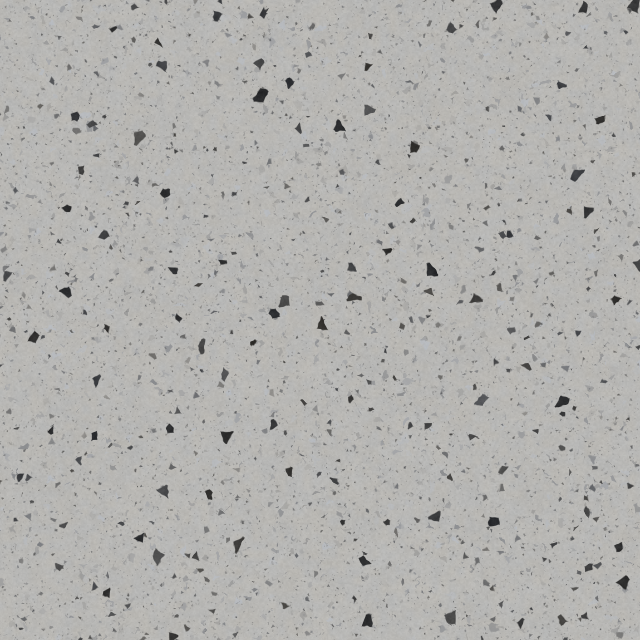
Write a WebGL 2 fragment shader that draws this texture.

```glsl
#version 300 es
precision highp float;
// Pale grey terrazzo with scattered angular dark chips, translucent flakes and fine specks.

uniform vec2 u_resolution;
out vec4 fragColor;

const float TAU = 6.2832;

vec3 hash3(vec2 p) {
    vec3 q = fract(p.xyx * vec3(0.1031, 0.1030, 0.0973));
    q += dot(q, q.yxz + 33.33);
    return fract((q.xxy + q.yzz) * q.zyx);
}

float valueNoise(vec2 p) {
    vec2 cell = floor(p), f = fract(p);
    f = f * f * (3.0 - 2.0 * f);
    float low = mix(hash3(cell).x, hash3(cell + vec2(1, 0)).x, f.x);
    float high = mix(hash3(cell + vec2(0, 1)).x, hash3(cell + vec2(1, 1)).x, f.x);
    return mix(low, high, f.y);
}

// Distance to a broken stone: three to five jittered cuts, with clipped corners.
float chipDistance(vec2 p, float radius, float stretch, vec2 id) {
    vec3 shape = hash3(id + 71.3);
    float turn = shape.x * TAU;
    p = mat2(cos(turn), sin(turn), -sin(turn), cos(turn)) * p;
    p.y *= 1.0 + stretch * shape.y;
    float sides = 3.0 + floor(shape.z * shape.z * 3.0);
    float d = length(p) - radius * 1.5;
    for (float i = 0.0; i < sides; i++) {
        vec3 cut = hash3(id + 13.7 * (i + 1.0));
        float angle = (i + 0.5 * cut.x) / sides * TAU;
        d = max(d, dot(p, vec2(cos(angle), sin(angle))) - radius * mix(0.55, 1.0, cut.y));
    }
    return d;
}

// One scattered layer: x is coverage, y a random tone, z a second random value.
vec3 chipLayer(vec2 uv, float cells, float density, vec2 radii, float stretch, float seed) {
    vec2 p = uv * cells, base = floor(p);
    float blur = 0.9 * cells / u_resolution.y;
    vec3 result = vec3(0.0);
    for (int y = -1; y <= 1; y++)
    for (int x = -1; x <= 1; x++) {
        vec2 cell = base + vec2(x, y);
        vec2 id = cell + seed * 37.0;
        vec3 place = hash3(id), kind = hash3(id + 211.9);
        if (place.z > density) continue;
        float radius = mix(radii.x, radii.y, kind.x);
        float d = chipDistance(p - cell - place.xy, radius, stretch, id);
        float coverage = 1.0 - smoothstep(-blur, blur, d);
        if (coverage > result.x) result = vec3(coverage, kind.yz);
    }
    return result;
}

// Neutral grey leaning slightly cool or warm.
vec3 stone(float tone, float tint) {
    return vec3(tone) + (tint - 0.45) * vec3(-0.02, -0.004, 0.025);
}

void main() {
    vec2 uv = gl_FragCoord.xy / u_resolution.y;
    vec2 wobble = vec2(valueNoise(uv * 190.0), valueNoise(uv * 190.0 + 57.0)) - 0.5;
    vec2 rough = uv + wobble * 0.0022;
    vec2 ragged = uv + wobble * 0.006;

    // Cement ground with soft mottling and fine sand
    float mottle = valueNoise(uv * 38.0) - 0.5;
    float sand = valueNoise(uv * 270.0) + valueNoise(uv * 510.0 + 19.0) - 1.0;
    vec3 color = vec3(0.722, 0.719, 0.708) + 0.014 * mottle + 0.028 * sand;
    color += vec3(0.012, 0.002, -0.014) * (valueNoise(uv * 75.0 + 9.0) - 0.5);

    // Milky bluish flakes
    vec3 chip = chipLayer(ragged, 24.0, 0.4, vec2(0.08, 0.2), 0.9, 1.0);
    color = mix(color, vec3(0.72, 0.745, 0.785), chip.x * mix(0.15, 0.55, chip.y));

    // Translucent grey flakes
    chip = chipLayer(ragged, 36.0, 0.62, vec2(0.08, 0.25), 1.5, 2.0);
    color = mix(color, stone(mix(0.52, 0.66, chip.y), chip.z), chip.x * mix(0.25, 0.85, chip.z));

    // Thin faint slivers
    chip = chipLayer(ragged, 48.0, 0.5, vec2(0.1, 0.2), 5.0, 3.0);
    color = mix(color, stone(0.57, chip.z), chip.x * mix(0.2, 0.65, chip.y));

    // Dust and small specks
    chip = chipLayer(uv, 150.0, 0.3, vec2(0.06, 0.16), 0.6, 4.0);
    color = mix(color, stone(mix(0.45, 0.62, chip.y), 0.3), chip.x * 0.75);
    chip = chipLayer(rough, 75.0, 0.38, vec2(0.06, 0.16), 0.6, 5.0);
    color = mix(color, stone(mix(0.32, 0.6, chip.y), chip.z), chip.x * 0.9);

    // Medium chips, from charcoal to mid grey
    chip = chipLayer(rough, 30.0, 0.52, vec2(0.06, 0.155), 0.7, 6.0);
    color = mix(color, stone(mix(0.22, 0.56, chip.y), chip.z) + 0.02 * sand, chip.x * 0.95);

    // Large dark chips with a faint cloudy surface
    chip = chipLayer(rough, 14.0, 0.48, vec2(0.075, 0.14), 0.5, 7.0);
    float cloud = valueNoise(uv * 110.0 + 31.0) - 0.5;
    vec3 dark = stone(mix(0.17, 0.33, chip.y * chip.y), chip.z) + 0.05 * cloud + 0.025 * sand;
    color = mix(color, dark, chip.x);

    fragColor = vec4(color, 1.0);
}
```
